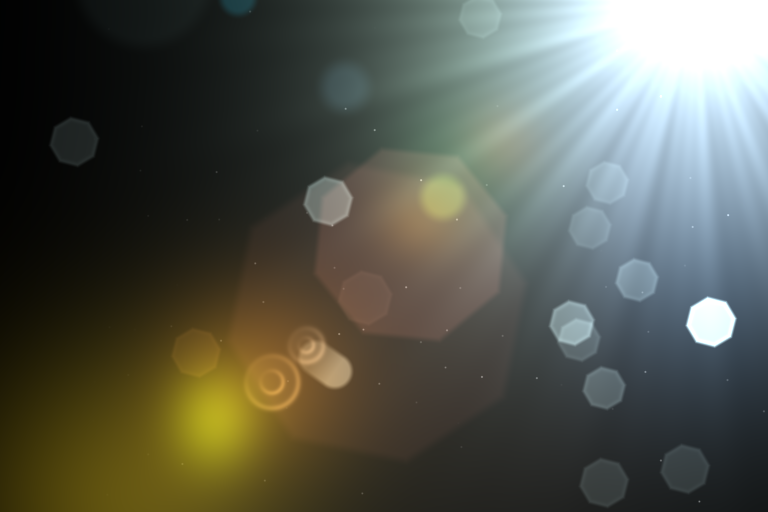
This background is drawn by a WebGL 2 fragment shader. Its source:

```glsl
#version 300 es
precision highp float;
// Sunlit lens flare: a white light at the upper right falls off over a dark
// field, with amber leaks at the lower left, octagonal ghosts and bokeh.
// Built from summed Gaussian glows, polygon distances and hashed dust.

#define SUN_POS vec2(1.36, 1.0)
#define SUN_REACH 0.56
#define SUN_COOL vec3(0.86, 0.98, 1.08)
#define SUN_TEAL vec3(0.87, 1.04, 0.97)
#define RAY_AMOUNT 0.05
#define BOKEH_TINT vec3(0.86, 1.0, 1.0)
#define GHOST_TINT vec3(0.105, 0.055, 0.048)
#define DUST_CELLS 13.0
#define DUST_LIGHT 0.45

uniform vec2 u_resolution;
out vec4 fragColor;

float hash(vec2 p) {
  p = fract(p * vec2(0.1031, 0.1137));
  p += dot(p, p.yx + 33.33);
  return fract((p.x + p.y) * p.x * 97.0);
}

float glow(vec2 p, vec2 center, vec2 radius) {
  vec2 q = (p - center) / radius;
  return exp(-dot(q, q));
}

// Signed distance to a regular octagon, rotated by turn
float octagon(vec2 p, float radius, float turn) {
  const float SECTOR = 0.785398;
  float a = atan(p.y, p.x + 1e-6) + turn;
  a = mod(a + 0.5 * SECTOR, SECTOR) - 0.5 * SECTOR;
  return length(p) * cos(a) - radius * 0.96;
}

float fill(float d, float softness) {
  float w = max(softness, 1.0 / u_resolution.y);
  return 1.0 - smoothstep(-w, w, d);
}

// Aperture disc with a slightly brighter rim
float bokeh(vec2 p, vec2 center, float radius) {
  float d = octagon(p - center, radius, 0.25);
  float rim = exp(-pow((d + 0.004) / 0.004, 2.0));
  return fill(d, 0.004) * (0.88 + 0.22 * rim);
}

// Concentric arcs, brightest toward the lower right
float arcs(vec2 p, vec2 center, float radius) {
  vec2 q = p - center;
  float r = length(q);
  float facing = 0.55 + 0.45 * dot(q / max(r, 1e-4), vec2(0.8, -0.6));
  float outer = exp(-pow((r - radius) / 0.006, 2.0));
  float inner = exp(-pow((r - radius * 0.42) / 0.005, 2.0));
  return facing * (outer + inner) + 0.3 * fill(r - radius, 0.006);
}

// Light, dark field and the falling rays
vec3 sunlight(vec2 p) {
  vec2 q = p - SUN_POS;
  float angle = atan(q.y, q.x + 1e-6);
  float rays = sin(angle * 19.0) + 0.6 * sin(angle * 37.0 + 1.3) + 0.4 * sin(angle * 61.0);
  float falloff = glow(p, SUN_POS, vec2(SUN_REACH));
  falloff *= 1.0 + RAY_AMOUNT * rays * smoothstep(0.05, 0.3, length(q));
  vec3 tint = mix(SUN_TEAL, SUN_COOL, smoothstep(0.8, 1.25, p.x));
  vec3 c = vec3(0.032, 0.04, 0.038) * smoothstep(-0.1, 0.5, p.x);
  c += tint * falloff;
  c += 0.4 * glow(p, SUN_POS + vec2(0.02, 0.0), vec2(0.22, 0.14));
  c += vec3(0.1, 0.085, 0.075) * glow(p, vec2(0.85, 0.2), vec2(0.5));
  c += vec3(-0.01, 0.02, 0.06) * glow(p, vec2(1.38, 0.42), vec2(0.26));
  return c;
}

// Amber leak and the warm colours near the middle
vec3 warmLeaks(vec2 p) {
  vec3 c = vec3(0.35, 0.295, 0.03) * glow(p, vec2(0.25, 0.02), vec2(0.32, 0.31));
  c += vec3(0.29, 0.165, 0.03) * glow(p, vec2(0.51, 0.27), vec2(0.19, 0.18));
  c += vec3(0.26, 0.32, 0.01) * glow(p, vec2(0.42, 0.18), vec2(0.085, 0.1));
  c += vec3(0.16, 0.09, 0.01) * glow(p, vec2(0.82, 0.57), vec2(0.09, 0.08));
  c += vec3(0.1, 0.02, -0.02) * glow(p, vec2(0.98, 0.72), vec2(0.08));
  c += vec3(0.02, 0.08, 0.03) * glow(p, vec2(0.9, 0.68), vec2(0.13));
  c += vec3(0.12, 0.15, 0.03) * fill(length(p - vec2(0.865, 0.615)) - 0.042, 0.014);
  return c;
}

vec3 ghosts(vec2 p) {
  vec3 c = GHOST_TINT * fill(octagon(p - vec2(0.802, 0.522), 0.188, 0.1), 0.008);
  c += 0.5 * GHOST_TINT * fill(octagon(p - vec2(0.737, 0.39), 0.285, 0.2), 0.012);
  c += vec3(0.05, 0.035, 0.03) * bokeh(p, vec2(0.713, 0.418), 0.052);
  c += vec3(0.07, 0.045, 0.02) * bokeh(p, vec2(0.383, 0.311), 0.047);
  c += vec3(0.05, 0.08, 0.1) * fill(length(p - vec2(0.674, 0.83)) - 0.045, 0.02);
  c += vec3(0.02, 0.13, 0.16) * fill(length(p - vec2(0.465, 1.005)) - 0.034, 0.01);
  c += vec3(0.03, 0.04, 0.04) * fill(length(p - vec2(0.28, 1.04)) - 0.13, 0.02);
  c += vec3(0.22, 0.17, 0.1) * arcs(p, vec2(0.531, 0.254), 0.052);
  c += vec3(0.18, 0.15, 0.12) * arcs(p, vec2(0.598, 0.326), 0.034);
  // Smeared disc: a capsule that brightens along its length
  vec2 start = vec2(0.617, 0.301), span = vec2(0.037, -0.026);
  float t = clamp(dot(p - start, span) / dot(span, span), 0.0, 1.0);
  c += vec3(0.3, 0.29, 0.25) * (0.5 + 0.6 * t) * fill(length(p - start - span * t) - 0.033, 0.006);
  return c;
}

// Each disc holds center, radius and brightness
vec3 bokehField(vec2 p) {
  vec4 discs[12] = vec4[12](
    vec4(0.641, 0.607, 0.047, 0.27), vec4(1.389, 0.371, 0.047, 0.85),
    vec4(0.145, 0.723, 0.047, 0.13), vec4(1.244, 0.453, 0.041, 0.17),
    vec4(1.117, 0.369, 0.043, 0.28), vec4(1.131, 0.336, 0.041, 0.13),
    vec4(1.180, 0.242, 0.041, 0.19), vec4(1.180, 0.057, 0.047, 0.12),
    vec4(1.338, 0.084, 0.047, 0.12), vec4(1.152, 0.555, 0.041, 0.08),
    vec4(1.186, 0.643, 0.041, 0.08), vec4(0.938, 0.967, 0.041, 0.07));
  float light = 0.0;
  for (int i = 0; i < 12; i++) light += discs[i].w * bokeh(p, discs[i].xy, discs[i].z);
  return BOKEH_TINT * light;
}

float dust(vec2 p) {
  vec2 cell = floor(p * DUST_CELLS);
  vec2 spot = 0.2 + 0.6 * vec2(hash(cell + 3.1), hash(cell + 17.7));
  float r = length(fract(p * DUST_CELLS) - spot) / DUST_CELLS;
  return step(0.65, hash(cell + 41.3)) * hash(cell + 8.9) * fill(r - 0.0015, 0.0015);
}

void main() {
  vec2 p = gl_FragCoord.xy / u_resolution.y;
  vec3 color = sunlight(p) + warmLeaks(p) + ghosts(p) + bokehField(p);
  color += DUST_LIGHT * dust(p) * smoothstep(0.1, 0.8, p.x);
  fragColor = vec4(clamp(color, 0.0, 1.0), 1.0);
}
```
